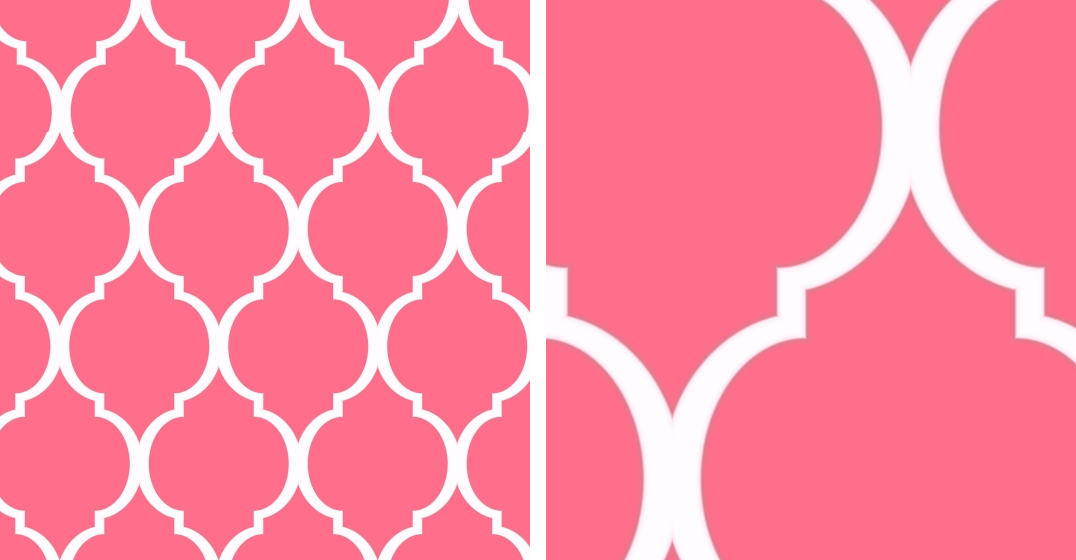
Left: the whole. Right: its middle third, enlarged.
Give the GLSL for this pattern, as a WebGL 2 fragment shader.

```glsl
#version 300 es
precision highp float;
// Quatrefoil lantern lattice: white ogee outlines on coral pink, staggered rows.
// Each cell is folded to one quadrant, where two elliptical bands and a small
// upright step form the outline; lightness is crisp while the hue bleeds softly.

uniform vec2 u_resolution;
out vec4 fragColor;

// Drawing grid: the canvas is GRID units tall.
const float GRID = 768.0;
const vec2 HALF_CELL = vec2(109.0, 161.0);
const vec2 CELL_CENTRE = vec2(300.0, 454.0);

// Lobe outline, measured from the lobe's own centre.
const float LOBE_X = 48.0;
const vec2 INNER_RADII = vec2(48.0, 64.5);
const vec2 OUTER_RADII = vec2(65.6, 76.0);
const vec2 STEP_HALF_SIZE = vec2(6.5, 16.0);

// Upper rows sit slightly to the right of the lower ones.
const float SEAM_Y = 587.0;
const float SEAM_SHIFT = 2.0;

const vec3 PINK = vec3(1.0, 0.43, 0.54);
const vec3 WHITE = vec3(0.995, 0.99, 0.995);
const float HUE_BLEED = 3.4;

float luma(vec3 c) {
  return dot(c, vec3(0.299, 0.587, 0.114));
}

// Approximate signed distance to an axis-aligned ellipse.
float ellipseDistance(vec2 p, vec2 radii) {
  float k = length(p / radii);
  return (k - 1.0) * k / max(length(p / (radii * radii)), 1e-5);
}

float boxDistance(vec2 p, vec2 halfSize) {
  vec2 d = abs(p) - halfSize;
  return length(max(d, 0.0)) + min(max(d.x, d.y), 0.0);
}

// Curved band around the side lobe of a lantern centred at zero.
float lobeBand(vec2 p) {
  vec2 q = p - vec2(LOBE_X, 0.0);
  float inner = ellipseDistance(q, INNER_RADII);
  float outer = ellipseDistance(q, OUTER_RADII);
  return max(max(outer, -inner), -q.x);
}

// Signed distance to the white outline, negative inside it.
float latticeDistance(vec2 p) {
  vec2 period = 2.0 * HALF_CELL;
  vec2 q = abs(mod(p + HALF_CELL, period) - HALF_CELL);
  float bands = min(lobeBand(q), lobeBand(HALF_CELL - q));
  float stepBox = boxDistance(q - 0.5 * HALF_CELL, STEP_HALF_SIZE);
  return min(bands, stepBox);
}

float coverage(float d, float softness) {
  return 1.0 - smoothstep(-softness, softness, d);
}

void main() {
  float pixel = GRID / u_resolution.y;
  vec2 p = gl_FragCoord.xy * pixel;
  p.x -= SEAM_SHIFT * step(SEAM_Y, p.y);

  float d = latticeDistance(p - CELL_CENTRE);
  float crisp = coverage(d, max(0.75 * pixel, 0.8));
  float soft = coverage(d, max(pixel, HUE_BLEED));

  // Crisp lightness plus softly blended hue.
  float light = mix(luma(PINK), luma(WHITE), crisp);
  vec3 hue = mix(PINK - luma(PINK), WHITE - luma(WHITE), soft);
  fragColor = vec4(clamp(light + hue, 0.0, 1.0), 1.0);
}
```
